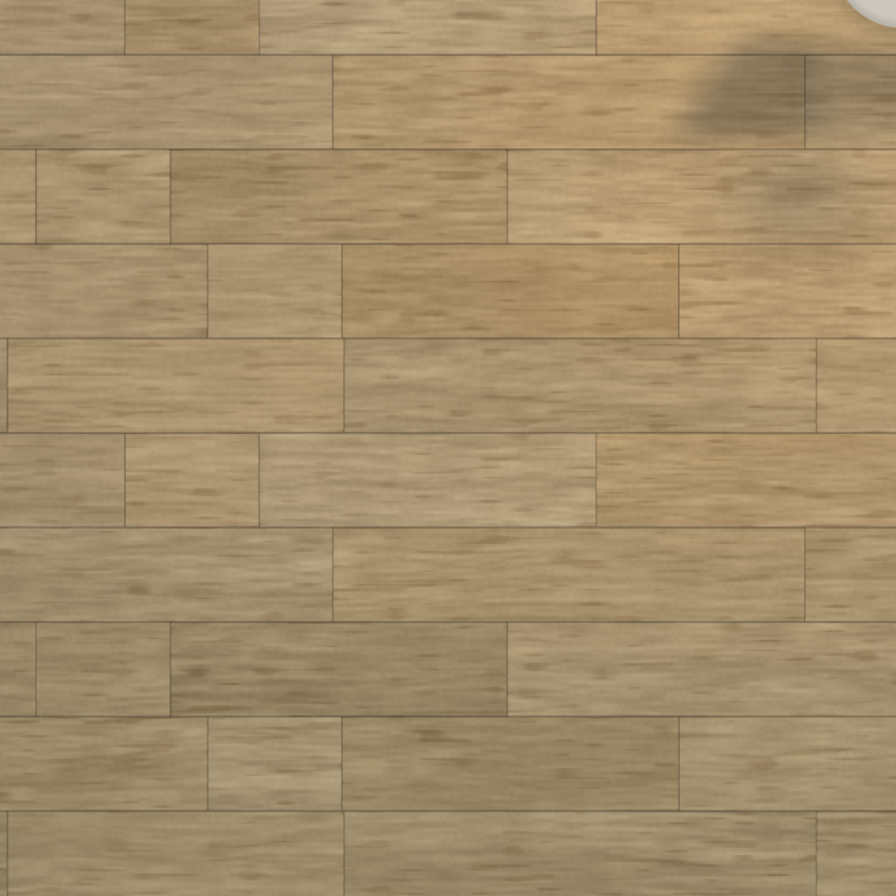
A WebGL 1 fragment shader for this texture:

```glsl
precision highp float;
// Oak parquet floor: staggered planks with fine grain, soft shadows and a pale round edge in the corner.

uniform vec2 u_resolution;

float hash(vec2 p) {
  return fract(sin(dot(p, vec2(127.1, 311.7))) * 43758.5);
}

float noise(vec2 p) {
  vec2 i = floor(p), f = fract(p);
  f = f * f * (3.0 - 2.0 * f);
  return mix(mix(hash(i), hash(i + vec2(1.0, 0.0)), f.x),
             mix(hash(i + vec2(0.0, 1.0)), hash(i + vec2(1.0, 1.0)), f.x), f.y);
}

// Layered streaks along the plank, roughly -0.5 to 0.5
float woodGrain(vec2 p, float seed) {
  p += vec2(seed * 17.0, seed * 9.0);
  p.y += 0.007 * (noise(p * vec2(9.0, 16.0)) - 0.5);
  float broad = noise(p * vec2(4.0, 55.0));
  float streak = noise(p * vec2(15.0, 135.0) + 31.0);
  float fine = noise(p * vec2(36.0, 250.0) + 73.0);
  return 0.30 * broad + 0.36 * streak + 0.34 * fine - 0.5;
}

// Soft dark line of half width w at distance d
float seam(float d, float w) {
  return 1.0 - smoothstep(0.3 * w, w + 0.7 / u_resolution.y, d);
}

void main() {
  vec2 uv = gl_FragCoord.xy / u_resolution;
  float down = 1.0 - uv.y;

  // Rows, counted from the top edge
  float pitch = 0.1055;
  float v = (down + 0.0443) / pitch;
  float row = floor(v);
  float rowEdge = min(fract(v), 1.0 - fract(v)) * pitch;

  // Each row repeats a short, a medium and a long plank
  float cycle = 1.2566 * row;
  float start = 0.023 + 0.198 * cos(2.0 * cycle - 0.36) - 0.085 * cos(cycle - 0.627);
  float period = 1.053;
  float run = floor((uv.x - start) / period);
  float x = uv.x - start - run * period;
  float kind = step(0.150, x) + step(0.526, x);
  float joint = min(min(x, period - x), min(abs(x - 0.150), abs(x - 0.526)));
  float seed = hash(vec2(row + 3.0, run * 3.0 + kind + 11.0));

  // Medium planks swing between light and dark, the others vary slightly
  float medium = kind == 1.0 ? 1.0 : 0.0;
  float tone = mix(0.036 * (seed - 0.5), 0.034 * cos(cycle) - 0.008, medium);

  // Wood colour with plank tint and grain
  vec3 oak = vec3(0.655, 0.570, 0.435) + tone;
  oak += (hash(vec2(seed * 40.0, row)) - 0.5) * vec3(0.022, 0.004, -0.014);
  float grain = woodGrain(uv, seed);
  float strength = 0.7 + 0.7 * noise(uv * vec2(5.0, 13.0) + seed * 20.0);
  oak += grain * strength * vec3(0.175, 0.170, 0.155);

  // Short dark pores and faint speckle
  float pores = noise(uv * vec2(27.0, 190.0) + seed * 50.0);
  oak -= smoothstep(0.70, 0.95, pores) * strength * vec3(0.050, 0.055, 0.055);
  oak += 0.022 * (noise(uv * 240.0) - 0.5);

  // Seams between rows and fainter joints between plank ends
  float lineWear = 0.75 + 0.25 * noise(uv * vec2(14.0, 30.0));
  oak *= 1.0 - 0.25 * lineWear * seam(rowEdge, 0.0014);
  oak *= 1.0 - (0.13 + 0.10 * seed) * seam(joint, 0.0011);

  // Warm light from the upper right, cooler towards the lower left
  float glow = exp(-dot((uv - vec2(0.88, 0.80)) * vec2(2.4, 2.8), (uv - vec2(0.88, 0.80)) * vec2(2.4, 2.8)));
  oak *= 1.0 + glow * vec3(0.100, 0.060, 0.010);
  oak *= mix(vec3(0.945, 0.965, 0.965), vec3(1.01), smoothstep(0.0, 0.6, uv.y));
  oak *= 0.965 + 0.035 * smoothstep(0.0, 0.35, uv.x);

  // Slanted shadow and its softer tail
  float slant = uv.x - 0.73 - 0.63 * (0.167 - down);
  float shadow = smoothstep(-0.025, 0.05, slant) * smoothstep(0.015, 0.075, down);
  shadow *= (1.0 - smoothstep(0.13, 0.18, down)) * (1.0 - 0.45 * smoothstep(0.88, 0.95, uv.x));
  vec2 tail = (vec2(uv.x, down) - vec2(0.89, 0.215)) / vec2(0.075, 0.060);
  shadow = max(shadow, 0.62 * exp(-dot(tail, tail)));
  oak *= mix(vec3(1.0), vec3(0.72, 0.75, 0.79), shadow);

  // Pale round edge in the upper right corner
  float rim = length(uv - vec2(1.009, 1.0495)) - 0.081;
  oak *= 1.0 - 0.12 * (1.0 - smoothstep(0.0, 0.02, rim));
  vec3 pale = vec3(0.80, 0.78, 0.74) - 0.08 * smoothstep(-0.012, 0.0, rim);
  float aa = 1.0 / u_resolution.y;
  gl_FragColor = vec4(mix(pale, oak, smoothstep(-aa, aa, rim)), 1.0);
}
```
